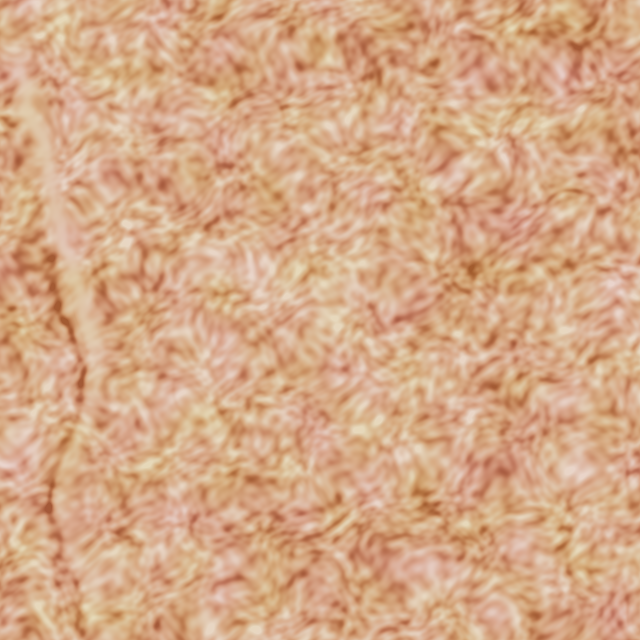
Reproduce this texture procedurally as a WebGL 2 fragment shader.

```glsl
#version 300 es
precision highp float;
// Soft, mottled terracotta surface with a worn crack near the left edge.
// Warped octaves of gradient noise give a height of roughly unit deviation,
// which creases and the crack push up or down before a tone ramp colours it.

uniform vec2 u_resolution;
out vec4 outColor;

const float TAU = 6.2831853;

// Grain: frequencies in cells per canvas, and their strengths
const float BLOTCH_FREQ = 5.0,  BLOTCH_AMOUNT = 0.30;
const float PATCH_FREQ  = 15.0, PATCH_AMOUNT  = 0.33;
const float GRAIN_FREQ  = 39.0, GRAIN_AMOUNT  = 0.64;
const float SPECK_FREQ  = 68.0, SPECK_AMOUNT  = 0.58;
const float NOISE_GAIN  = 4.7;   // brings gradient noise to unit deviation
const float WARP_FREQ = 11.0, WARP_AMOUNT = 0.016;

// Creases and the crack
const float CREASE_FREQ = 8.0, CREASE_WIDTH = 0.07, CREASE_DEPTH = 1.1;
const float GROOVE_WIDTH = 0.0065, GROOVE_DEPTH = 2.1;
const float RIDGE_WIDTH = 0.016, RIDGE_TONE = 1.75;
const float TINT_AMOUNT = 0.018;

// Tone ramp from pits to highlights, with the height of each tone
const int TONE_COUNT = 8;
const vec3 TONES[TONE_COUNT] = vec3[](
  vec3(0.64, 0.35, 0.21), vec3(0.73, 0.46, 0.31),
  vec3(0.79, 0.55, 0.40), vec3(0.82, 0.62, 0.47),
  vec3(0.85, 0.67, 0.53), vec3(0.86, 0.72, 0.60),
  vec3(0.88, 0.78, 0.68), vec3(0.91, 0.84, 0.76));
const float STOPS[TONE_COUNT] = float[](
  -3.2, -2.15, -1.37, -0.67, 0.03, 0.77, 1.6, 2.6);

// Random unit vector for a lattice point
vec2 latticeGradient(ivec2 cell) {
  uvec2 q = uvec2(cell + 4096) * uvec2(1597334673u, 3812015801u);
  uint h = (q.x ^ q.y) * 1597334673u;
  h = (h ^ (h >> 15)) * 2246822519u;
  h ^= h >> 13;
  float angle = TAU * float(h & 65535u) / 65536.0;
  return vec2(cos(angle), sin(angle));
}

float gradientNoise(vec2 p) {
  ivec2 cell = ivec2(floor(p));
  vec2 f = fract(p);
  vec2 u = f * f * f * (f * (f * 6.0 - 15.0) + 10.0);
  float a = dot(latticeGradient(cell), f);
  float b = dot(latticeGradient(cell + ivec2(1, 0)), f - vec2(1, 0));
  float c = dot(latticeGradient(cell + ivec2(0, 1)), f - vec2(0, 1));
  float d = dot(latticeGradient(cell + ivec2(1, 1)), f - vec2(1, 1));
  return NOISE_GAIN * mix(mix(a, b, u.x), mix(c, d, u.x), u.y);
}

vec2 rotate(vec2 p, float angle) {
  float c = cos(angle), s = sin(angle);
  return vec2(c * p.x - s * p.y, s * p.x + c * p.y);
}

// Soft bell around zero
float bell(float x, float width) {
  return exp(-x * x / (width * width));
}

// Sum of octaves, each turned so that the lattices do not line up
float grainHeight(vec2 p) {
  float h = BLOTCH_AMOUNT * gradientNoise(p * BLOTCH_FREQ + 3.7);
  h += PATCH_AMOUNT * gradientNoise(rotate(p, 0.5) * PATCH_FREQ + 17.3);
  h += GRAIN_AMOUNT * gradientNoise(rotate(p, 1.1) * vec2(1.15, 0.9) * GRAIN_FREQ + 41.0);
  h += SPECK_AMOUNT * gradientNoise(rotate(p, -0.6) * vec2(0.9, 1.1) * SPECK_FREQ + 83.0);
  return h;
}

// Short broken lines where a slow noise crosses zero
float creases(vec2 p) {
  float line = bell(gradientNoise(rotate(p, 0.8) * CREASE_FREQ + 60.0), CREASE_WIDTH * 3.0);
  float patches = smoothstep(0.5, 1.5, gradientNoise(p * CREASE_FREQ * 0.8 + 29.0));
  return line * patches;
}

// Pale ridge running down to the right, dark groove winding below it
float carveCrack(float height, vec2 p) {
  float wobble = 0.003 * gradientNoise(p * 20.0 + 9.0);
  float grooveX = p.x - 0.102 - 0.021 * cos(TAU * (p.y - 0.40) / 0.37) + wobble;
  float ridgeX = p.x - 0.022 - 0.26 * (0.93 - p.y) + wobble;
  float upper = smoothstep(0.37, 0.48, p.y) * (1.0 - smoothstep(0.87, 0.96, p.y));
  float lower = smoothstep(0.01, 0.06, p.y) * (1.0 - smoothstep(0.52, 0.66, p.y));

  float ridge = upper * bell(ridgeX, RIDGE_WIDTH);
  float lip = 0.45 * lower * bell(grooveX - 0.021, RIDGE_WIDTH);
  height -= 0.7 * upper * (bell(ridgeX + 0.031, 0.011) + bell(ridgeX - 0.034, 0.013));
  height = mix(height, RIDGE_TONE, 0.85 * max(ridge, lip));
  return height - GROOVE_DEPTH * lower * bell(grooveX, GROOVE_WIDTH);
}

vec3 toneRamp(float height) {
  vec3 tone = TONES[0];
  for (int i = 1; i < TONE_COUNT; i++) {
    float t = clamp((height - STOPS[i - 1]) / (STOPS[i] - STOPS[i - 1]), 0.0, 1.0);
    tone = mix(tone, TONES[i], t);
  }
  return tone;
}

void main() {
  vec2 p = gl_FragCoord.xy / u_resolution.y;
  vec2 warp = vec2(gradientNoise(p * WARP_FREQ), gradientNoise(p * WARP_FREQ + 50.0));
  vec2 warped = p + WARP_AMOUNT * 0.3 * warp;

  float height = grainHeight(warped) - CREASE_DEPTH * creases(warped) + 0.08;
  height -= 0.35 * bell(length(p - vec2(0.82, 0.82)), 0.22);  // darker corner
  height = carveCrack(height, p);

  // Slow drift between rosy and sandy
  float tint = TINT_AMOUNT * gradientNoise(p * 13.0 + 71.0);
  outColor = vec4(toneRamp(height) + tint * vec3(-0.2, 0.25, -1.0), 1.0);
}
```
